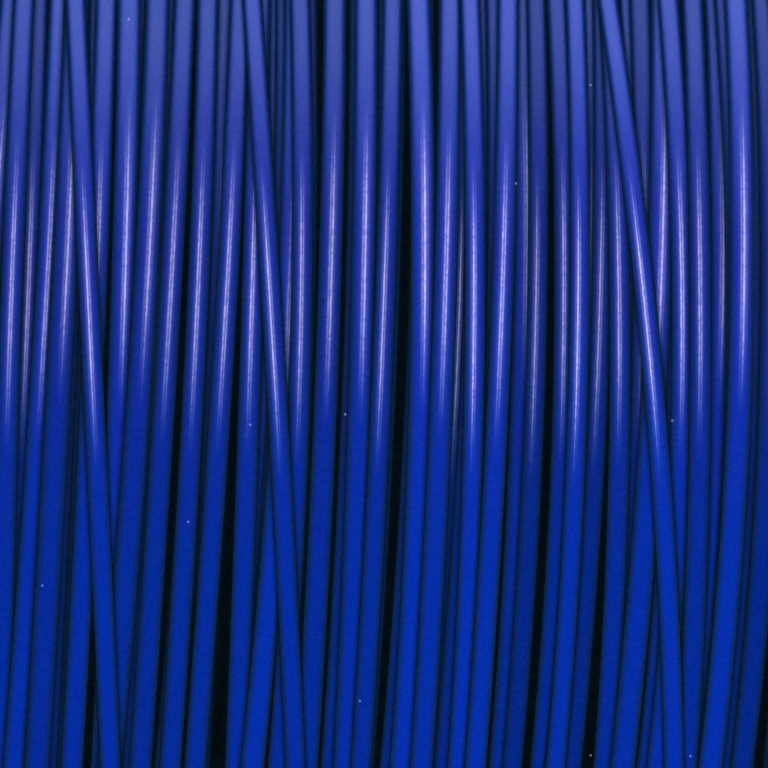
Reproduce this texture procedurally as a WebGL 1 fragment shader.

```glsl
precision highp float;
// Glossy blue filament wound in dense, nearly vertical, slightly crossing strands.

uniform vec2 u_resolution;

#define STRAND_RADIUS 0.0152
#define FRONT_PITCH 0.0340
#define BACK_PITCH 0.0270
#define CROSS_PITCH 0.235
#define COMMON_LEAN 0.055
#define BULGE 0.022
#define GLOSS_HEIGHT 0.63
#define GLOSS_STRENGTH 1.15
#define SHADOW 0.65
#define GRAIN 0.025

const vec3 GAP = vec3(0.030, 0.088, 0.130);
const vec3 EDGE = vec3(0.050, 0.160, 0.350);
const vec3 BODY_LOW = vec3(0.025, 0.180, 0.650);
const vec3 BODY_HIGH = vec3(0.110, 0.175, 0.630);
const vec3 SHEEN = vec3(0.320, 0.390, 0.750);
const vec3 GLOSS = vec3(0.700, 0.670, 0.950);

float hash(vec2 p) {
  vec3 q = fract(p.xyx * 0.1031);
  q += dot(q, q.yzx + 33.33);
  return fract((q.x + q.y) * q.z);
}

float noise(vec2 p) {
  vec2 i = floor(p), f = fract(p);
  f = f * f * (3.0 - 2.0 * f);
  return mix(mix(hash(i), hash(i + vec2(1.0, 0.0)), f.x),
             mix(hash(i + vec2(0.0, 1.0)), hash(i + 1.0), f.x), f.y);
}

// Colour of one round strand: u runs -1..1 across it, v is the height.
vec3 strandColor(float u, float v, float seed) {
  float facing = sqrt(max(1.0 - u * u, 0.0));
  vec3 body = mix(BODY_LOW, BODY_HIGH, smoothstep(0.2, 0.75, v));
  vec3 col = mix(GAP, EDGE, smoothstep(0.0, 0.6, facing));
  col = mix(col, body, smoothstep(0.5, 0.98, facing));

  // Pale, broad sheen where the winding turns away at the top
  float sheen = smoothstep(0.66, 1.0, v) * smoothstep(0.55, 1.0, facing);
  col = mix(col, SHEEN, 0.9 * sheen);

  // Narrow double highlight on a soft glow, broken up by fine scratches
  float h = v - GLOSS_HEIGHT - 0.12 * (seed - 0.5);
  float span = smoothstep(-0.23, -0.03, h) * (1.0 - smoothstep(0.05, 0.22, h));
  float x = u - 0.35 * (seed - 0.5);
  float glow = exp(-x * x * 7.0);
  float line = exp(-x * x * 20.0) * (0.72 + 0.28 * cos(x * 22.0 + seed * 6.0));
  float scratch = 0.75 + 0.5 * noise(vec2(u * 5.0 + seed * 91.0, v * 240.0));
  col = mix(col, SHEEN, 0.5 * span * glow);
  return mix(col, GLOSS, clamp(GLOSS_STRENGTH * span * line * scratch, 0.0, 1.0));
}

// Lays one row of strands, with contact shadows, over the colour below.
vec3 addStrands(vec3 col, vec2 p, float pitch, float slope, float spread,
                float density, float light, float layer) {
  float home = floor(p.x / pitch);
  float soft = max(1.0 / u_resolution.x, 0.0016);
  float t = p.y - 0.5;
  for (int k = -3; k <= 3; k++) {
    float id = home + float(k);
    float place = hash(vec2(id + 40.0, layer));
    float tilt = hash(vec2(id + 140.0, layer + 7.0)) - 0.5;
    float bend = hash(vec2(id + 240.0, layer + 13.0)) - 0.5;
    float seed = hash(vec2(id + 340.0, layer + 19.0));
    float center = (id + 0.5) * pitch + 0.022 * (place - 0.5)
                 + (slope + spread * tilt) * t + spread * bend * t * t;
    float radius = STRAND_RADIUS * (0.82 + 0.26 * seed);
    float d = p.x - center;
    float present = step(hash(vec2(id + 440.0, layer + 29.0)), density);
    float shadow = 1.0 - smoothstep(radius * 0.8, radius * 1.5, abs(d));
    float cover = 1.0 - smoothstep(radius - soft, radius + soft, abs(d));
    float tone = light * (0.9 + 0.18 * place);
    vec3 strand = mix(GAP * 0.6, strandColor(d / radius, p.y, seed), tone);
    col = mix(col, GAP * 0.75, SHADOW * shadow * present);
    col = mix(col, strand, cover * present);
  }
  return col;
}

// Rare pale dust specks.
float dust(vec2 uv) {
  vec2 cell = floor(uv * 14.0);
  vec2 spot = 0.2 + 0.6 * vec2(hash(cell + 3.0), hash(cell + 57.0));
  float d = length(fract(uv * 14.0) - spot) / 14.0;
  return step(hash(cell + 91.0), 0.05) * (1.0 - smoothstep(0.0008, 0.0028, d));
}

void main() {
  vec2 uv = gl_FragCoord.xy / u_resolution;

  // Shared lean, with a bulge growing to the right
  float t = uv.y - 0.5;
  vec2 p = uv;
  p.x -= COMMON_LEAN * t * (1.0 - 0.55 * uv.x) + BULGE * uv.x * (1.0 - 4.0 * t * t);

  vec3 col = GAP * 0.5;
  col = addStrands(col, p, BACK_PITCH, 0.0, 0.03, 0.9, 0.85, 1.0);
  col = addStrands(col, p, FRONT_PITCH, 0.0, 0.05, 0.82, 1.0, 2.0);
  col = addStrands(col, p, CROSS_PITCH, -0.11, 0.04, 0.6, 1.0, 5.0);

  col = mix(col, GLOSS, 0.5 * dust(uv));
  col += GRAIN * (noise(uv * 380.0) - 0.5);
  gl_FragColor = vec4(clamp(col, 0.0, 1.0), 1.0);
}
```
